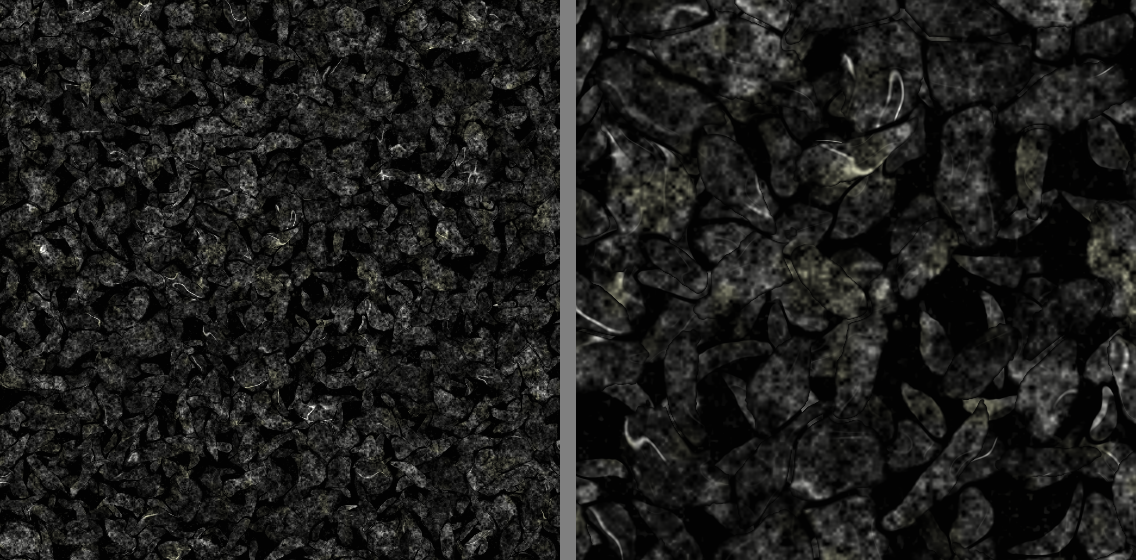
Left, the full canvas; right, a detail of the centre.
This texture is drawn by a WebGL 1 fragment shader. Its source:

```glsl
precision highp float;
// Dark bed of scattered, bent and tapered grains with speckled, veined surfaces.
// Two jittered grids place the grains; the nearest grain wins and black seams
// separate neighbours. Layered value noise adds fray, mottling and bright veins.

uniform vec2 u_resolution;

const float LARGE_CELLS = 17.0;      // grains across the canvas
const float SMALL_CELLS = 27.0;
const float SMALL_DIM = 0.72;
const float WARP = 0.010;            // outline wobble
const float FRAY = 0.30;             // outline roughness
const float BODY_GAIN = 0.86;
const float BODY_CUT = 0.055;
const float WEB_GAIN = 0.10;
const float VEIN_GAIN = 0.62;
const vec3 BACKGROUND = vec3(0.007, 0.007, 0.006);
const vec3 GREY = vec3(1.0, 1.0, 0.98);
const vec3 OLIVE = vec3(1.0, 1.0, 0.84);

float hash(vec2 p) {
  vec3 q = fract(vec3(p.xyx) * 0.1031);
  q += dot(q, q.yzx + 33.33);
  return fract((q.x + q.y) * q.z);
}

vec2 hash2(vec2 p) {
  return vec2(hash(p), hash(p + 71.7));
}

float noise(vec2 p) {
  vec2 i = floor(p);
  vec2 f = fract(p);
  f = f * f * (3.0 - 2.0 * f);
  return mix(mix(hash(i), hash(i + vec2(1.0, 0.0)), f.x),
             mix(hash(i + vec2(0.0, 1.0)), hash(i + 1.0), f.x), f.y);
}

float fbm(vec2 p) {
  return 0.5 * noise(p) + 0.3 * noise(p * 2.1 + 17.3) + 0.2 * noise(p * 4.3 + 41.9);
}

// Thin bright line along the mid level of a noise field.
float ridge(vec2 p, float width) {
  return 1.0 - smoothstep(0.0, width, abs(noise(p) - 0.5));
}

// Returns local position (canvas units), coverage and a random id.
vec4 grainLayer(vec2 uv, float cells, float seed, float fray) {
  vec2 p = uv * cells;
  vec2 base = floor(p);
  float nearest = 9.0;
  float second = 9.0;
  vec2 local = vec2(0.0);
  float id = 0.0;
  for (int y = -1; y <= 1; y++) {
    for (int x = -1; x <= 1; x++) {
      vec2 cell = base + vec2(float(x), float(y));
      vec2 key = cell + seed;
      vec2 d = p - cell - 0.5 - 0.6 * (hash2(key) - 0.5);
      float angle = 6.2832 * hash(key + 13.1);
      float c = cos(angle);
      float s = sin(angle);
      d = vec2(c * d.x + s * d.y, c * d.y - s * d.x);
      vec2 shape = hash2(key + 29.4);
      vec2 halfSize = vec2(mix(0.46, 0.90, shape.x), mix(0.17, 0.50, shape.y * shape.y));
      vec2 curve = hash2(key + 53.8) - 0.5;
      vec2 q = d;
      q.y += 1.1 * curve.x * q.x * q.x;
      float taper = clamp(1.0 + 1.1 * curve.y * q.x / halfSize.x, 0.4, 1.6);
      float k = length(q / (halfSize * vec2(1.0, taper))) + fray;
      if (k < nearest) {
        second = nearest;
        nearest = k;
        local = q / cells;
        id = hash(key + 87.2);
      } else {
        second = min(second, k);
      }
    }
  }
  float inside = 1.0 - smoothstep(0.88, 1.08, nearest);
  float seam = smoothstep(0.06, 0.26, second - nearest);
  return vec4(local, inside * seam, id);
}

// Brightness of a grain surface: mottled body, faint web and bright veins.
float surface(vec2 uv, vec4 grain, float speckle) {
  vec2 q = grain.xy + grain.w * 7.0;
  float tone = mix(0.55, 1.25, grain.w);
  float body = max(0.0, BODY_GAIN * speckle * fbm(uv * 65.0) - BODY_CUT);
  vec2 bent = q + 0.012 * vec2(noise(uv * 55.0), noise(uv * 55.0 + 9.7));
  float web = ridge(bent * vec2(60.0, 95.0), 0.09) * noise(uv * 90.0 + 5.0);
  float vein = ridge(bent * vec2(24.0, 62.0) + 31.0, 0.07);
  float patches = smoothstep(0.45, 0.8, noise(uv * 38.0 + 3.0));
  float shine = smoothstep(0.25, 0.95, fract(grain.w * 37.0));
  float glint = vein * patches * shine * mix(0.4, 1.2, speckle);
  return tone * (body + WEB_GAIN * web) + VEIN_GAIN * glint;
}

void main() {
  vec2 uv = gl_FragCoord.xy / min(u_resolution.x, u_resolution.y);
  vec2 warp = vec2(noise(uv * 42.0), noise(uv * 42.0 + 23.0)) - 0.5;
  vec2 warped = uv + WARP * warp;
  float fray = FRAY * (fbm(uv * 120.0) - 0.5);
  float speckle = 0.55 * noise(uv * 230.0) + 0.45 * noise(uv * 470.0 + 11.0);

  vec4 large = grainLayer(warped, LARGE_CELLS, 5.0, fray);
  vec4 small = grainLayer(warped + 0.37, SMALL_CELLS, 211.0, fray);

  // Small grains only show in the gaps between the large ones.
  float gap = 1.0 - smoothstep(0.0, 0.2, large.z);
  float light = large.z * surface(uv, large, speckle);
  light += gap * small.z * SMALL_DIM * surface(uv, small, speckle);

  // Sparse dust on the dark ground.
  light += 0.10 * smoothstep(0.62, 0.9, speckle) * noise(uv * 30.0);
  vec3 tint = mix(GREY, OLIVE, smoothstep(0.6, 0.85, noise(uv * 45.0 + 61.0)));
  gl_FragColor = vec4(BACKGROUND + tint * light, 1.0);
}
```
